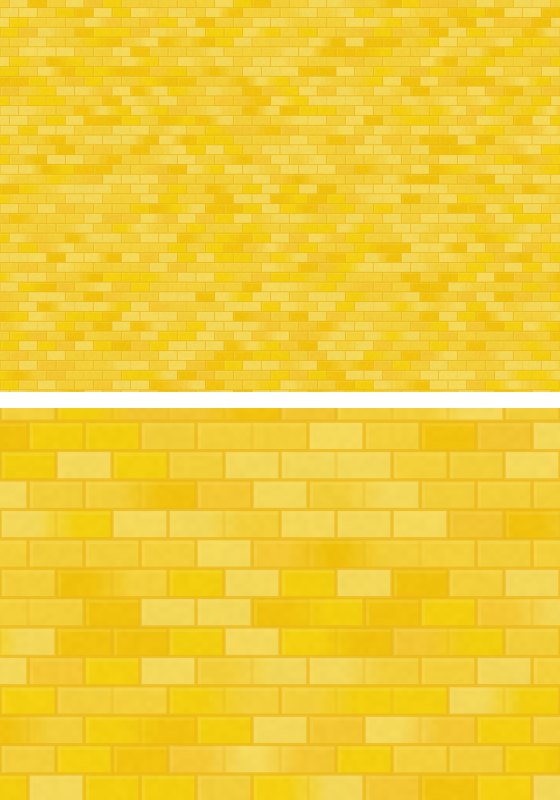
Top: the whole. Bottom: its middle third, enlarged.
Reproduce this pattern procedurally as a WebGL 1 fragment shader.

```glsl
precision highp float;

uniform vec2 u_resolution;

const vec2 BRICK_COUNT = vec2(30.0, 40.0);
const float BRICK_ASPECT = 1.91;     // brick width in brick heights
const float COURSE_SHIFT = 0.22;     // height of the lowest bed joint
const float JOINT_HALF = 0.055;      // lengths below are in brick heights
const float BEVEL_HALF = 0.05;
const float BEVEL_OFFSET = 0.13;
const float JOINT_STRENGTH = 0.72;
const float BEVEL_STRENGTH = 0.2;
const float SOFT_JOINT_SHARE = 0.3;  // head joints where colours bleed
const float SHADE_VARIATION = 0.012;
const float GRAIN_STRENGTH = 0.018;
const vec2 GRAIN_SCALE = vec2(9.0, 5.0);

const vec3 PALE = vec3(0.955, 0.845, 0.345);
const vec3 GOLD = vec3(0.95, 0.81, 0.22);
const vec3 HONEY = vec3(0.95, 0.78, 0.19);
const vec3 LEMON = vec3(0.95, 0.81, 0.06);
const vec3 AMBER = vec3(0.94, 0.76, 0.05);
const vec3 JOINT = vec3(0.92, 0.72, 0.10);
const vec3 BEVEL = vec3(0.98, 0.89, 0.46);

float hash(vec2 p) {
  vec3 q = fract(vec3(p.xyx) * 0.1031);
  q += dot(q, q.yzx + 33.33);
  return fract((q.x + q.y) * q.z);
}

float valueNoise(vec2 p) {
  vec2 cell = floor(p);
  vec2 t = fract(p);
  t = t * t * (3.0 - 2.0 * t);
  float low = mix(hash(cell), hash(cell + vec2(1.0, 0.0)), t.x);
  float high = mix(hash(cell + vec2(0.0, 1.0)), hash(cell + vec2(1.0, 1.0)), t.x);
  return mix(low, high, t.y);
}

// Weighted random choice from the palette, with a slight shade change
vec3 brickColour(vec2 id) {
  float pick = hash(id + 17.0);
  vec3 colour = PALE;
  colour = mix(colour, GOLD, step(0.31, pick));
  colour = mix(colour, HONEY, step(0.63, pick));
  colour = mix(colour, LEMON, step(0.72, pick));
  colour = mix(colour, AMBER, step(0.88, pick));
  return colour + SHADE_VARIATION * (hash(id + 71.0) - 0.5);
}

// Signed offset from the nearest whole number
float nearest(float x) {
  return fract(x + 0.5) - 0.5;
}

float stroke(float offset, float halfWidth, float pixel) {
  return 1.0 - smoothstep(halfWidth - 0.5 * pixel, halfWidth + 0.5 * pixel, abs(offset));
}

void main() {
  vec2 wall = gl_FragCoord.xy / u_resolution * BRICK_COUNT;
  vec2 pixel = BRICK_COUNT / u_resolution * vec2(BRICK_ASPECT, 1.0);
  vec2 grainPoint = wall * GRAIN_SCALE;

  // Running bond: every other course moves by half a brick
  wall.y += 1.0 - COURSE_SHIFT;
  float course = floor(wall.y);
  wall.x += 0.5 * mod(course + 1.0, 2.0);
  vec2 id = vec2(floor(wall.x), course);
  vec2 local = fract(wall);

  // Some neighbours bleed into each other across a faint head joint
  float side = step(0.5, local.x);
  float soft = step(hash(id + vec2(side + 131.0, 43.0)), SOFT_JOINT_SHARE);
  vec3 neighbour = brickColour(id + vec2(2.0 * side - 1.0, 0.0));
  float bleed = 0.5 * soft * smoothstep(0.1, 0.5, abs(local.x - 0.5));
  vec3 colour = mix(brickColour(id), neighbour, bleed);

  // Fine surface grain
  colour += GRAIN_STRENGTH * (valueNoise(grainPoint) - 0.5);

  // Lit edges below the bed joints and right of the head joints
  float bed = nearest(wall.y);
  float head = nearest(wall.x) * BRICK_ASPECT;
  float headStrength = mix(1.0, 0.4, soft);
  float bevel = max(stroke(bed + BEVEL_OFFSET, BEVEL_HALF, pixel.y),
                    stroke(head - BEVEL_OFFSET, BEVEL_HALF, pixel.x) * headStrength);
  colour = mix(colour, BEVEL, BEVEL_STRENGTH * bevel);

  // Recessed joints
  float joint = max(stroke(bed, JOINT_HALF, pixel.y),
                    stroke(head, JOINT_HALF, pixel.x) * headStrength);
  colour = mix(colour, JOINT, JOINT_STRENGTH * joint);

  gl_FragColor = vec4(colour, 1.0);
}
```
